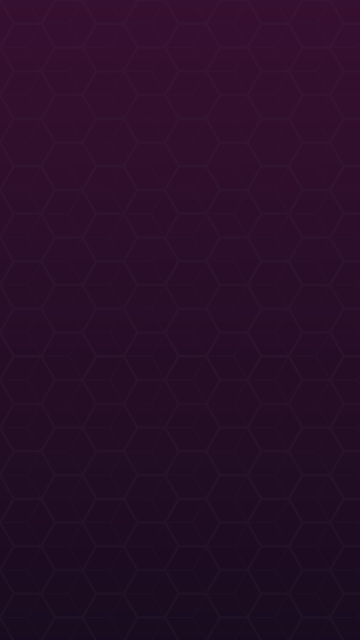
This background is drawn by a WebGL 1 fragment shader. Its source:

```glsl
precision highp float;

uniform vec2 u_resolution;

// Lengths are fractions of the canvas height
const float SIDE = 22.0 / 512.0;
const float APOTHEM = 19.0 / 512.0;
const float EDGE_WIDTH = 2.0 / 512.0;
const float SPOKE_WIDTH = 0.65 / 512.0;

const vec3 TOP_COLOR = vec3(0.213, 0.061, 0.187);
const vec3 BOTTOM_COLOR = vec3(0.099, 0.045, 0.122);
const vec3 LINE_COLOR = vec3(0.25, 0.20, 0.27);
const float EDGE_OPACITY = 0.14;
const float SPOKE_OPACITY = 0.12;

// Offset from the centre of the nearest flat-topped hexagon
vec2 hexLocal(vec2 p) {
  vec2 tile = vec2(3.0 * SIDE, 2.0 * APOTHEM);
  vec2 a = mod(p + 0.5 * tile, tile) - 0.5 * tile;
  vec2 b = mod(p, tile) - 0.5 * tile;
  return dot(a, a) < dot(b, b) ? a : b;
}

float rayDistance(vec2 p, vec2 dir) {
  return length(p - dir * max(dot(p, dir), 0.0));
}

// Pixel coverage of a line, also for lines thinner than a pixel
float lineCoverage(float dist, float width, float pixel) {
  float inner = max(dist - 0.5 * pixel, -0.5 * width);
  float outer = min(dist + 0.5 * pixel, 0.5 * width);
  return clamp((outer - inner) / pixel, 0.0, 1.0);
}

void main() {
  float pixel = 1.0 / u_resolution.y;
  vec2 p = gl_FragCoord.xy * pixel;

  // Lattice hangs from the upper left corner
  vec2 h = hexLocal(vec2(p.x - SIDE, 1.0 - p.y));
  vec2 slant = normalize(vec2(0.5 * SIDE, APOTHEM));

  // Hexagon outline: flat and slanted sides
  float flatSide = APOTHEM - abs(h.y);
  float slantSide = SIDE * slant.y - dot(abs(h), slant.yx);
  float edgeDist = abs(min(flatSide, slantSide));

  // Three spokes turn each hexagon into a cube
  vec2 folded = vec2(h.x, abs(h.y));
  float spokeDist = min(rayDistance(folded, vec2(-1.0, 0.0)),
                        rayDistance(folded, slant));

  float edge = EDGE_OPACITY * lineCoverage(edgeDist, EDGE_WIDTH, pixel);
  float spoke = SPOKE_OPACITY * lineCoverage(spokeDist, SPOKE_WIDTH, pixel);

  vec3 color = mix(BOTTOM_COLOR, TOP_COLOR, p.y);
  color = mix(color, LINE_COLOR, max(edge, spoke));
  gl_FragColor = vec4(color, 1.0);
}
```
